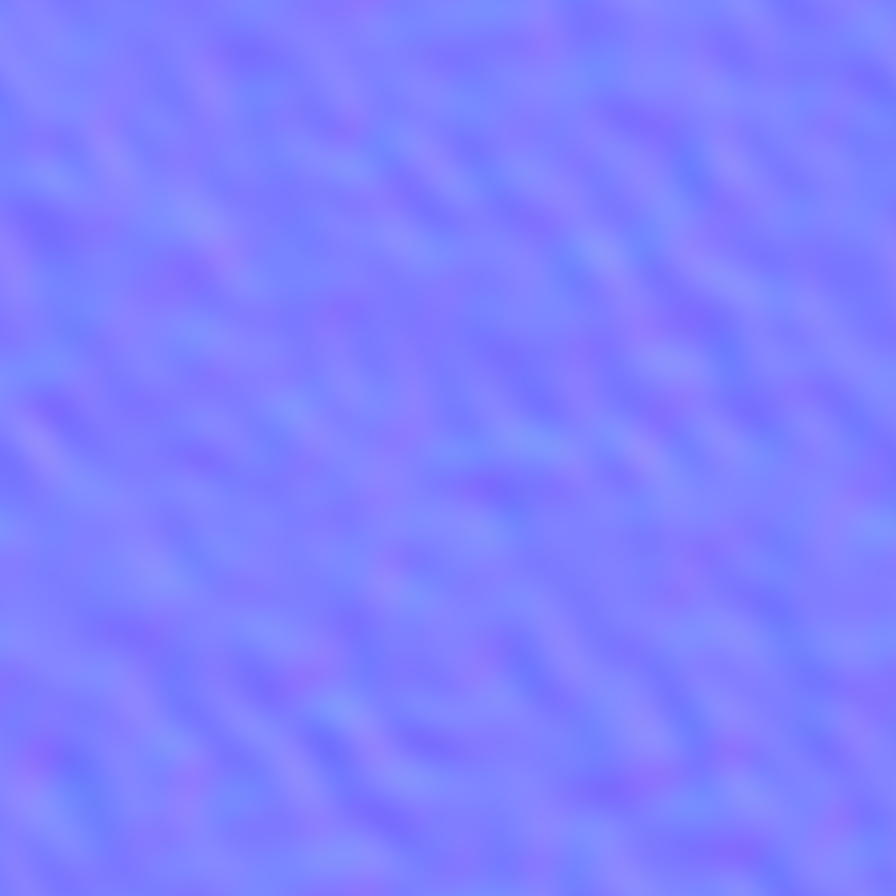
This texture map is drawn by a Shadertoy shader. Its source:

```glsl
// Tangent-space normal map of a softly rippled surface with slanted ridges.
// The height is a sum of random sine waves; their exact slopes give the normal.
// Every wave has whole cycles per canvas side, so the map tiles seamlessly.

const int WAVES = 150;
const float TAU = 6.2831853;
const float RIDGE_NORMAL = 0.82;   // angle across the ridges, radians
const float RIDGE_BIAS = 0.32;     // 0 = no preferred direction
const float MIN_CYCLES = 1.5;
const float MAX_CYCLES = 21.0;
const float PEAK_CYCLES = 9.0;
const float CYCLE_SPREAD = 5.2;
const vec2 SLOPE_STRENGTH = vec2(0.064, 0.078);

// Integer hash to a value from 0 to 1
float hash(uint n) {
    n = n * 747796405u + 2891336453u;
    n = ((n >> ((n >> 28u) + 4u)) ^ n) * 277803737u;
    n = (n >> 22u) ^ n;
    return float(n >> 8u) / 16777216.0;
}

// Whole-number wave vector: even spread of lengths, golden-ratio spread of angles
vec2 waveVector(int i) {
    uint seed = uint(i) * 3u;
    float rank = (float(i) + hash(seed)) / float(WAVES);
    float angle = TAU * fract(float(i) * 0.618034 + 0.1 * hash(seed + 1u));
    float cycles = mix(MIN_CYCLES, MAX_CYCLES, rank);
    return round(cycles * vec2(cos(angle), sin(angle)));
}

// Favours mid-sized features and waves running across the ridges
float waveWeight(vec2 k, vec2 across) {
    float band = (length(k) - PEAK_CYCLES) / CYCLE_SPREAD;
    float alignment = dot(normalize(k), across);
    float slant = 1.0 + RIDGE_BIAS * (2.0 * alignment * alignment - 1.0);
    return exp(-0.5 * band * band) * slant;
}

// Slope of the wave sum, scaled to a root mean square of one
vec2 surfaceSlope(vec2 uv, float ridgeNormal) {
    vec2 across = vec2(cos(ridgeNormal), sin(ridgeNormal));
    vec2 slope = vec2(0.0);
    float power = 0.0;
    for (int i = 0; i < WAVES; i++) {
        vec2 k = waveVector(i);
        float weight = waveWeight(k, across);
        float phase = hash(uint(i) * 3u + 2u);
        slope += normalize(k) * weight * cos(TAU * (dot(k, uv) + phase));
        power += 0.5 * weight * weight;
    }
    return slope / sqrt(power);
}

// Packs a unit normal into colour
vec3 encodeNormal(vec2 slope) {
    return 0.5 + 0.5 * normalize(vec3(slope, 1.0));
}

void mainImage(out vec4 fragColor, in vec2 fragCoord) {
    vec2 uv = fragCoord / iResolution.xy;
    vec2 slope = SLOPE_STRENGTH * surfaceSlope(uv, RIDGE_NORMAL);
    fragColor = vec4(encodeNormal(slope), 1.0);
}
```
